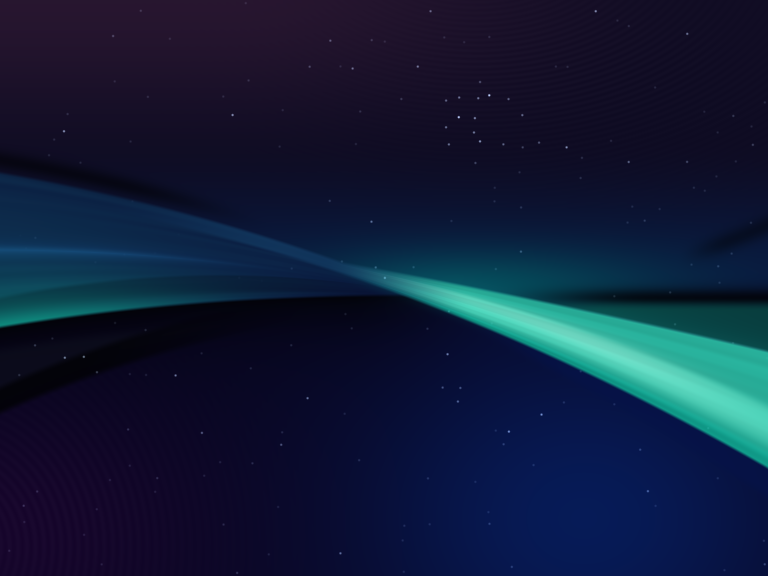
A Shadertoy shader for this background:

```glsl
// Night sky with crossing aurora ribbons: a teal beam, a blue veil and scattered stars.

const vec3 PLUM = vec3(0.155, 0.085, 0.185);
const vec3 NIGHT = vec3(0.055, 0.045, 0.135);
const vec3 NAVY = vec3(0.035, 0.095, 0.240);
const vec3 ROYAL = vec3(0.025, 0.105, 0.340);
const vec3 VIOLET = vec3(0.100, 0.025, 0.180);
const vec3 BLACK = vec3(0.008, 0.008, 0.028);
const vec3 HAZE = vec3(0.015, 0.300, 0.350);
const vec3 SLATE = vec3(0.060, 0.190, 0.320);
const vec3 TEAL = vec3(0.060, 0.600, 0.530);
const vec3 MINT = vec3(0.270, 0.800, 0.700);
const vec3 PALE = vec3(0.520, 0.880, 0.800);
const float STAR_CELLS = 38.0;
const float STAR_RADIUS = 0.0034;
const float STAR_DENSITY = 0.09;
const float EDGE = 0.004;

float hash(vec2 p) {
    vec3 q = fract(vec3(p.xyx) * 0.1031);
    q += dot(q, q.yzx + 33.33);
    return fract((q.x + q.y) * q.z);
}

float noise(vec2 p) {
    vec2 i = floor(p), f = fract(p);
    f = f * f * (3.0 - 2.0 * f);
    return mix(mix(hash(i), hash(i + vec2(1, 0)), f.x),
               mix(hash(i + vec2(0, 1)), hash(i + vec2(1, 1)), f.x), f.y);
}

float bell(float x, float width) { return exp(-x * x / (width * width)); }

float blob(vec2 p, vec2 center, vec2 size) {
    vec2 d = (p - center) / size;
    return exp(-dot(d, d));
}

float above(float d, float soft) { return smoothstep(-soft, soft, d); }

// Base gradients and faint concentric ripples
vec3 sky(vec2 p, float aspect) {
    vec3 upper = mix(NAVY, NIGHT, smoothstep(0.52, 0.76, p.y));
    upper = mix(upper, PLUM, smoothstep(0.68, 1.02, p.y) * mix(1.0, 0.12, smoothstep(0.3, 0.95, p.x)));
    vec3 lower = mix(NIGHT * vec3(0.55, 0.5, 0.95), ROYAL, blob(p, vec2(0.76, 0.10), vec2(0.30, 0.32)));
    lower = mix(lower, VIOLET, 0.9 * blob(p, vec2(0.0, 0.08), vec2(0.28, 0.22)));
    vec3 col = mix(lower, upper, smoothstep(0.44, 0.53, p.y));
    float topRings = sin(length((p - vec2(0.62, 1.12)) * vec2(aspect, 1.6)) * 420.0);
    float lowRings = sin(length((p - vec2(-0.08, 0.05)) * vec2(aspect, 1.0)) * 420.0);
    col += 0.008 * topRings * blob(p, vec2(0.75, 0.88), vec2(0.25, 0.15));
    return col + 0.008 * lowRings * blob(p, vec2(0.05, 0.1), vec2(0.2));
}

// Jittered stars, denser in two clusters
vec3 stars(vec2 p, float aspect) {
    vec2 q = p * vec2(aspect, 1.0) * STAR_CELLS;
    vec2 cell = floor(q);
    vec2 place = (cell + 0.5) / STAR_CELLS / vec2(aspect, 1.0);
    float cluster = blob(place, vec2(0.62, 0.80), vec2(0.08, 0.06))
                  + 0.7 * blob(place, vec2(0.60, 0.37), vec2(0.04, 0.06));
    float lit = step(hash(cell + 7.0), STAR_DENSITY + 0.35 * cluster);
    vec2 jitter = 0.2 + 0.6 * vec2(hash(cell + 19.0), hash(cell + 43.0));
    float power = 0.12 + 0.55 * pow(hash(cell + 71.0), 4.0) + 0.5 * cluster;
    float d = length(fract(q) - jitter) / STAR_CELLS;
    return vec3(0.75, 0.85, 0.95) * lit * power * smoothstep(STAR_RADIUS, 0.0, d);
}

void mainImage(out vec4 fragColor, in vec2 fragCoord) {
    vec2 p = fragCoord / iResolution.xy;
    float aspect = iResolution.x / iResolution.y;
    float u = p.x, v = p.y, t = u - 0.5;

    // Ribbon boundary curves
    float veilTop = 0.70 - 0.23 * u - 0.27 * u * u;
    float veilBase = 0.432 + 0.22 * u - 0.22 * u * u;
    float beamTop = max(veilTop, 0.53 - 0.25 * t - 0.06 * t * t);
    float beamBase = 0.50 - 0.48 * t - 0.29 * t * t;
    float right = smoothstep(0.42, 0.62, u);

    vec3 col = sky(p, aspect);

    // Teal horizon haze, its dark band and the far ridge
    col = mix(col, HAZE, 0.85 * bell(v - 0.505, 0.065) * bell(u - 0.63, 0.24) * above(v - beamBase, 0.02));
    float ridge = 0.56 + 0.9 * (u - 0.9) * (u - 0.9) + 0.40 * (u - 0.9);
    col *= 1.0 - 0.4 * smoothstep(0.88, 0.95, u) * bell(v - ridge, 0.018);
    col = mix(col, BLACK, 0.85 * smoothstep(0.62, 0.85, u) * bell(v - 0.482, 0.016));
    float wedge = above(v - beamTop, EDGE) * above(0.472 - v, 0.012) * smoothstep(0.62, 0.8, u);
    col = mix(col, TEAL * 0.5, 0.75 * wedge);

    // Shadows and slate fold below the veil
    float below = veilBase - v;
    float leftFade = 1.0 - smoothstep(0.45, 0.66, u);
    col = mix(col, BLACK, leftFade * above(below, EDGE) * exp(-max(below, 0.0) / 0.055));
    float foldLine = 0.305 + 0.60 * u - 0.50 * u * u;
    float foldFade = 1.0 - smoothstep(0.1, 0.42, u);
    float fold = above(v - foldLine, 0.01) * above(veilBase - 0.04 - v, 0.012);
    col = mix(col, vec3(0.045, 0.050, 0.105), 0.8 * fold * foldFade);
    col = mix(col, BLACK, 0.9 * foldFade * above(0.022 - abs(v - foldLine), 0.008));

    // Blue veil brightening toward its base
    float h = clamp((v - veilBase) / max(veilTop - veilBase, 0.01), 0.0, 1.0);
    float veil = above(v - veilBase, EDGE) * above(veilTop - v, EDGE) * (1.0 - smoothstep(0.36, 0.52, u));
    float streak = noise(vec2(u * 2.0, h * 24.0));
    vec3 veilColor = mix(NAVY, SLATE, 0.25 + 0.5 * streak * (1.0 - u));
    veilColor = mix(veilColor, TEAL, exp(-h * 4.2) * (1.0 - smoothstep(0.0, 0.42, u)));
    veilColor += SLATE * 0.5 * (1.0 - smoothstep(0.1, 0.4, u)) * exp(-abs(h - 0.50) * 22.0);
    veilColor *= 1.0 - 0.22 * above(0.19 + 0.5 * u - h, 0.02) * above(h - 0.08, 0.08);
    col = mix(col, veilColor, 0.92 * veil);
    float rim = bell(v - veilTop - 0.022, 0.016) * (1.0 - smoothstep(0.15, 0.36, u));
    col = mix(col, BLACK, 0.65 * rim);

    // Blue skirt under the beam
    float skirt = above(beamBase - v, EDGE) * above(v - beamBase + 0.10 * t, 0.012);
    col = mix(col, vec3(0.02, 0.07, 0.28), 0.7 * skirt * smoothstep(0.6, 0.75, u));

    // Layered beam with a pale crossing streak
    float b = clamp((v - beamBase) / max(beamTop - beamBase, 0.01), 0.0, 1.0);
    float beam = above(v - beamBase, EDGE) * above(beamTop - v, EDGE);
    float crest = 0.80 - 0.55 * t;
    vec3 beamColor = mix(TEAL, MINT, smoothstep(0.05, 0.32, b));
    beamColor = mix(beamColor, TEAL * 0.95, 0.55 * above(b - crest, 0.05));
    beamColor = mix(beamColor, PALE, 0.65 * bell(b - crest + 0.14, 0.17) * bell(u - 0.75, 0.2));
    beamColor *= 0.94 + 0.12 * noise(vec2(u * 1.5, b * 18.0));
    beamColor = mix(SLATE * 1.2, beamColor, right);
    col = mix(col, beamColor, beam * mix(0.75 * smoothstep(0.12, 0.38, u), 1.0, right));
    col += TEAL * 0.10 * right * exp(-abs(v - beamTop) / 0.025) * (1.0 - beam);

    col += stars(p, aspect) * (1.0 - 0.9 * max(beam * right, veil));
    fragColor = vec4(clamp(col, 0.0, 1.0), 1.0);
}
```
